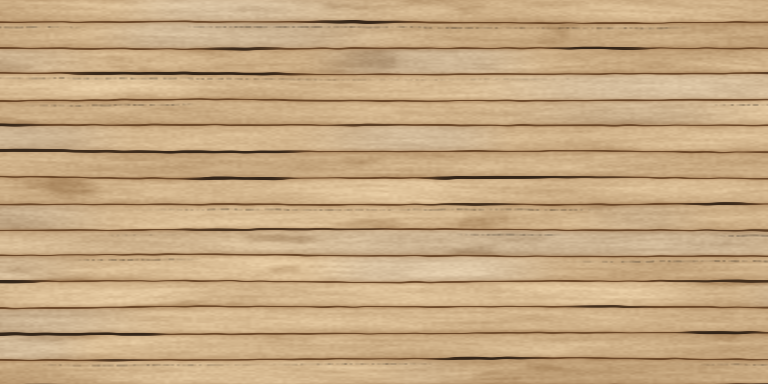
Give the GLSL for this texture, as a Shadertoy shader.

```glsl
// Fifteen stacked horizontal planks of pale, weathered wood with dark uneven seams.

float hash(vec2 p) {
    vec3 q = fract(vec3(p.xyx) * 0.1031);
    q += dot(q, q.yzx + 33.33);
    return fract((q.x + q.y) * q.z);
}

float noise(vec2 p) {
    vec2 i = floor(p), f = fract(p);
    f = f * f * (3.0 - 2.0 * f);
    return mix(mix(hash(i), hash(i + vec2(1, 0)), f.x),
               mix(hash(i + vec2(0, 1)), hash(i + vec2(1, 1)), f.x), f.y);
}

float fbm(vec2 p) {
    float sum = 0.0, amp = 0.5;
    for (int i = 0; i < 4; i++) {
        sum += amp * noise(p);
        p = p * 2.03 + 17.3;
        amp *= 0.5;
    }
    return sum / 0.9375;
}

// Tone along the grain: 0 is dark heartwood, 1 is pale sapwood.
float woodTone(vec2 p, float plank) {
    vec2 q = p + vec2(plank * 13.7, plank * 3.1);
    float bend = 0.025 * noise(q * vec2(2.5, 5.0));
    float tone = 0.71 + 0.16 * (hash(vec2(plank, 4.0)) - 0.5);
    tone += 0.42 * (noise(vec2(q.x * 2.2, plank * 7.0)) - 0.5);
    tone += 0.45 * (fbm(vec2(q.x * 3.0, (q.y + bend) * 32.0)) - 0.5);
    tone += 0.22 * (noise(vec2(q.x * 9.0, (q.y + bend) * 150.0)) - 0.5);
    tone += 0.20 * (noise(q * vec2(85.0, 230.0)) - 0.5);

    // Occasional brown stains.
    float stain = smoothstep(0.64, 0.85, fbm(q * vec2(3.5, 14.0)));
    return tone - 0.45 * stain;
}

void mainImage(out vec4 fragColor, in vec2 fragCoord) {
    vec2 p = fragCoord / iResolution.y;
    float rowPosition = (1.0 - p.y) * 14.81 + 0.15;
    float pixel = 14.81 / iResolution.y;

    // Nearest seam, slightly crooked, and the plank on this side of it.
    float seam = floor(rowPosition + 0.5);
    float crook = 0.09 * (noise(vec2(p.x * 2.0, seam * 9.0)) - 0.5)
                + 0.03 * (noise(vec2(p.x * 25.0, seam * 5.0)) - 0.5);
    float d = rowPosition - seam - crook;
    float plank = seam - step(d, 0.0);

    // Wood body with a greyish cast in places.
    float tone = clamp(woodTone(p, plank), -0.3, 1.15);
    vec3 color = mix(vec3(0.65, 0.51, 0.35), vec3(0.89, 0.78, 0.62), tone);
    float weathering = smoothstep(0.55, 0.9, noise(vec2(p.x * 1.8 + 40.0, plank * 11.0)));
    color = mix(color, vec3(dot(color, vec3(0.35, 0.5, 0.15))), 0.18 * weathering);

    // Broken rough-sawn line near the edge of some planks.
    float sawLine = 1.0 - smoothstep(0.02, 0.02 + pixel, abs(d - 0.2));
    sawLine *= step(0.6, hash(vec2(plank, 8.0)));
    sawLine *= smoothstep(0.5, 0.75, noise(vec2(p.x * 3.0, plank * 6.0)));
    color *= 1.0 - 0.25 * sawLine * noise(vec2(p.x * 140.0, plank));

    // Rounded edges, warmer toward the seam.
    float edgeShade = exp(-abs(d) / 0.075);
    color = mix(color, vec3(0.55, 0.38, 0.22), 0.55 * edgeShade);

    // Seam gap, with wider and blacker stretches.
    float gap = smoothstep(0.55, 0.85, noise(vec2(p.x * 3.2 + 5.0, seam * 23.0)));
    float halfWidth = 0.018 + 0.02 * noise(vec2(p.x * 14.0, seam * 3.0)) + 0.028 * gap;
    float cover = 1.0 - smoothstep(halfWidth - 0.5 * pixel, halfWidth + 0.5 * pixel, abs(d));
    vec3 seamColor = mix(vec3(0.40, 0.26, 0.14), vec3(0.16, 0.11, 0.07), gap);
    color = mix(color, seamColor, 0.92 * cover);

    fragColor = vec4(clamp(color, 0.0, 1.0), 1.0);
}
```
